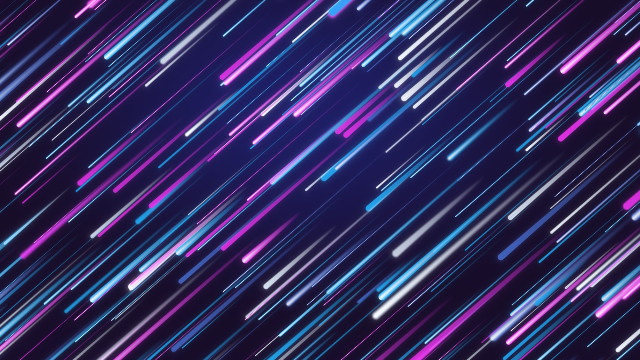
This background is drawn by a Shadertoy shader. Its source:

```glsl
#define ANGLE 0.715
#define LAYERS 11
#define LANE_WIDTH 0.062
#define CELL_LENGTH 0.86
#define DENSITY 0.60
#define MIN_RADIUS 0.0012
#define MAX_RADIUS 0.0115
#define GLOW_SIZE 0.0065
#define CYAN vec3(0.12, 0.68, 0.98)
#define MAGENTA vec3(0.94, 0.20, 0.95)
#define ICE vec3(0.90, 0.95, 1.0)
#define STEEL vec3(0.27, 0.42, 0.80)

// Four random values per lattice cell
vec4 hash4(vec3 cell) {
    vec4 p = fract(cell.xyzx * vec4(0.1031, 0.1030, 0.0973, 0.1099));
    p += dot(p, p.wzxy + 33.33);
    return fract((p.xxyz + p.yzzw) * p.zywx);
}

vec3 streakColor(float pick) {
    if (pick < 0.42) return CYAN;
    if (pick < 0.65) return MAGENTA;
    if (pick < 0.86) return ICE;
    return STEEL;
}

vec3 backdrop(vec2 uv) {
    vec2 offset = (uv - vec2(0.47, 0.70)) * vec2(1.0, 0.85);
    float falloff = smoothstep(0.02, 0.52, length(offset));
    return mix(vec3(0.115, 0.115, 0.39), vec3(0.09, 0.05, 0.16), falloff);
}

// Blend one streak: round bright head at the low end, tapering fading tail
vec3 addStreak(vec3 color, vec2 p, vec3 id, float pixel) {
    vec4 shape = hash4(id);
    vec4 look = hash4(id + vec3(71.0, 37.0, 113.0));

    // Slow sines gather the streaks into loose bands
    float band = 0.17 * sin(id.y * 0.9 + 1.0) + 0.1 * sin(id.x * 2.3 + id.y * 0.4);
    if (shape.x > DENSITY + band) return color;

    float radius = mix(MIN_RADIUS, MAX_RADIUS, pow(shape.y, 2.4));
    float span = mix(0.14, 0.72, shape.z);
    float start = 0.04 + shape.w * (CELL_LENGTH - span - 0.05);
    vec2 q = p - vec2(start, (look.x - 0.5) * LANE_WIDTH);

    // Tapered capsule
    float t = clamp(q.x / span, 0.0, 1.0);
    float width = radius * mix(1.0, 0.3, t);
    float d = length(vec2(q.x - t * span, q.y)) - width;

    float soft = pixel * 0.55 + radius * 0.5 * pow(look.w, 4.0);
    float body = smoothstep(soft, -soft, d);
    float fade = (1.0 - pow(t, 1.3)) * mix(0.7, 1.0, sqrt(look.z));
    float glow = exp(-max(d, 0.0) / GLOW_SIZE) * fade * (0.05 + 0.24 * shape.y * shape.y);

    // Hot centre line, widest at the head
    vec3 tint = streakColor(look.y);
    float core = smoothstep(width * 1.1, 0.0, abs(q.y)) * (1.0 - t) * (1.0 - t);
    vec3 lit = mix(tint, vec3(1.0), core * 0.9 * step(0.4, look.z));

    color += tint * glow * (1.0 - color);
    return mix(color, lit, body * fade);
}

void mainImage(out vec4 fragColor, in vec2 fragCoord) {
    vec2 p = fragCoord / iResolution.y;
    float pixel = 1.0 / iResolution.y;
    vec3 color = backdrop(fragCoord / iResolution.xy);

    // x runs along the streaks, y across them
    float c = cos(ANGLE), s = sin(ANGLE);
    vec2 along = vec2(c * p.x + s * p.y, c * p.y - s * p.x);

    for (int i = 0; i < LAYERS; i++) {
        float layer = float(i);
        float across = along.y / LANE_WIDTH + layer * 0.37;
        float nearest = floor(across);

        for (int k = -1; k <= 1; k++) {
            float lane = nearest + float(k);
            float shift = hash4(vec3(lane, layer, 19.0)).x;
            float cell = along.x / CELL_LENGTH + shift;
            vec2 local = vec2(fract(cell) * CELL_LENGTH,
                              (across - lane - 0.5) * LANE_WIDTH);
            color = addStreak(color, local, vec3(floor(cell), lane, layer + 5.0), pixel);
        }
    }
    fragColor = vec4(color, 1.0);
}
```
